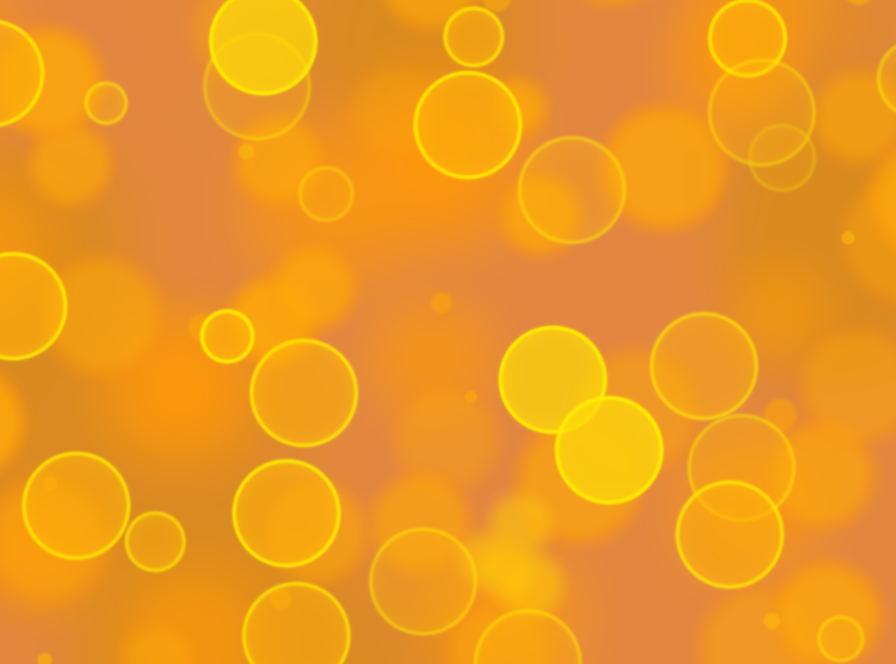
Give the GLSL for this background, as a WebGL 1 fragment shader.

```glsl
precision highp float;
// Warm amber bokeh: blurred light discs and fine yellow rings over a dusky orange haze.

uniform vec2 u_resolution;

// Lengths are in canvas heights.
const vec3 ROSE   = vec3(0.89, 0.53, 0.25);
const vec3 OCHRE  = vec3(0.85, 0.54, 0.12);
const vec3 ORANGE = vec3(0.99, 0.57, 0.04);
const vec3 YELLOW = vec3(1.00, 0.92, 0.00);

const int GLOW_COUNT = 13;
const int DISC_COUNT = 30;
const int RING_COUNT = 30;
const int DOT_COUNT  = 16;
const int HOT_COUNT  = 4;

const float GLOW_RADIUS = 0.19;
const float DISC_RADIUS = 0.088;
const float DISC_BLUR   = 0.020;
const float RING_RADIUS = 0.079;
const float RIM_WIDTH   = 0.0034;
const vec2  HOT_SPOT    = vec2(0.555, 0.18);

vec3 hash3(float n) {
  vec3 p = fract(vec3(n) * vec3(0.1031, 0.1030, 0.0973));
  p += dot(p, p.yzx + 33.33);
  return fract((p.xxy + p.yzz) * p.zyx);
}

float valueNoise(vec2 p) {
  vec2 cell = floor(p);
  vec2 f = fract(p);
  f = f * f * (3.0 - 2.0 * f);
  float n = cell.x + cell.y * 57.0 + 211.0;
  return mix(mix(hash3(n).x, hash3(n + 1.0).x, f.x),
             mix(hash3(n + 57.0).x, hash3(n + 58.0).x, f.x), f.y);
}

// Evenly spread but irregular centre, reaching a little past the borders.
vec2 scatter(float i, float seed, float aspect) {
  vec2 spread = fract(i * vec2(0.7549, 0.5698) + hash3(seed).xy);
  vec2 jitter = (hash3(i + seed * 3.0).xy - 0.5) * 0.16;
  return ((spread + jitter) * 1.14 - 0.07) * vec2(aspect, 1.0);
}

float discCover(float d, float radius, float blur) {
  return 1.0 - smoothstep(radius - blur, radius + blur, d);
}

// Warms the haze to orange, then lifts it towards yellow.
vec3 addLight(vec3 color, float cover, float warmth, float lift) {
  color = mix(color, ORANGE, cover * warmth);
  color.g = min(color.g + cover * lift, YELLOW.g);
  return color;
}

void main() {
  float aspect = u_resolution.x / u_resolution.y;
  float pixel = 1.0 / u_resolution.y;
  vec2 p = gl_FragCoord.xy * pixel;

  // Haze
  float haze = smoothstep(0.2, 0.8, valueNoise(p * 3.2));
  vec3 color = mix(ROSE, OCHRE, haze);

  // Wide glows
  for (int i = 0; i < GLOW_COUNT; i++) {
    float k = float(i);
    vec3 h = hash3(k + 410.0);
    float d = distance(p, scatter(k, 17.0, aspect));
    float radius = GLOW_RADIUS * mix(0.65, 1.15, h.x);
    float cover = 1.0 - smoothstep(0.1 * radius, radius, d);
    color = addLight(color, cover, mix(0.5, 0.95, h.y), 0.02);
  }

  // Blurred discs
  for (int i = 0; i < DISC_COUNT; i++) {
    float k = float(i);
    vec3 h = hash3(k + 730.0);
    float d = distance(p, scatter(k, 43.0, aspect));
    float radius = DISC_RADIUS * mix(0.45, 1.1, sqrt(h.x));
    float strength = mix(0.35, 1.0, h.y);
    color = addLight(color, discCover(d, radius, DISC_BLUR), strength * 0.9, 0.0);
    color = addLight(color, discCover(d, radius * 0.9, DISC_BLUR), 0.0, strength * 0.075);
  }

  // Hot spot of overlapping bright discs
  for (int i = 0; i < HOT_COUNT; i++) {
    vec3 h = hash3(float(i) + 95.0);
    vec2 center = HOT_SPOT * vec2(aspect, 1.0) + (h.xy - 0.5) * vec2(0.11, 0.15);
    float cover = discCover(distance(p, center), mix(0.035, 0.07, h.z), DISC_BLUR);
    color = addLight(color, cover, 0.6, 0.12);
  }

  // Small dots
  for (int i = 0; i < DOT_COUNT; i++) {
    float k = float(i);
    vec3 h = hash3(k + 260.0);
    float d = distance(p, scatter(k, 71.0, aspect));
    float radius = mix(0.008, 0.027, h.x);
    float cover = discCover(d, radius, 0.15 * radius + pixel);
    color = addLight(color, cover, 0.6, mix(0.04, 0.11, h.y));
  }

  // Rings with a thin fill
  float rimWidth = max(RIM_WIDTH, 0.8 * pixel);
  for (int i = 0; i < RING_COUNT; i++) {
    float k = float(i);
    vec3 h = hash3(k + 580.0);
    float d = distance(p, scatter(k, 29.0, aspect));
    float radius = RING_RADIUS * mix(1.0, mix(0.35, 0.8, h.z), step(0.66, h.x));
    float strength = h.y;
    float fill = discCover(d, radius, rimWidth);
    float lift = mix(0.02, 0.08, strength) + 0.12 * step(0.94, strength);
    color = addLight(color, fill, mix(0.12, 0.75, strength), lift);
    float offset = (d - radius) / rimWidth;
    float rim = exp(-offset * offset);
    float innerGlow = fill * exp(-abs(offset) * 0.35) * 0.25;
    color = mix(color, YELLOW, min(rim + innerGlow, 1.0) * mix(0.22, 0.95, strength));
  }

  gl_FragColor = vec4(clamp(color, 0.0, 1.0), 1.0);
}
```
